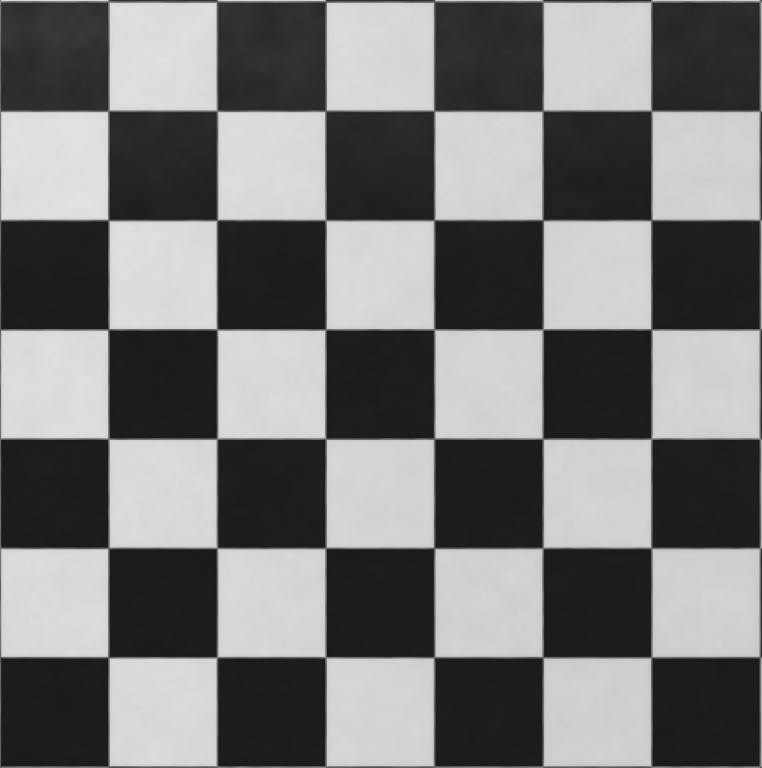
Write a Shadertoy shader that draws this pattern.

```glsl
float hash(vec2 p) {
    return fract(sin(dot(p, vec2(127.1, 311.7))) * 43758.5453);
}

float valueNoise(vec2 p) {
    vec2 i = floor(p), f = fract(p);
    f = f * f * (3.0 - 2.0 * f);
    return mix(mix(hash(i), hash(i + vec2(1, 0)), f.x),
               mix(hash(i + vec2(0, 1)), hash(i + vec2(1, 1)), f.x), f.y);
}

float fbm(vec2 p) {
    float sum = 0.0, amplitude = 0.5;
    for (int i = 0; i < 4; i++) {
        sum += amplitude * valueNoise(p);
        p = p * 2.03 + 17.3;
        amplitude *= 0.5;
    }
    return sum;
}

void mainImage(out vec4 fragColor, in vec2 fragCoord) {
    vec2 uv = fragCoord / iResolution.xy;

    // Seven by seven tiles, with a sliver of grout around the border
    vec2 grid = (uv - vec2(0.0004, 0.0013)) / vec2(0.1425, 0.1423);
    vec2 tile = floor(grid);
    vec2 local = fract(grid);
    vec2 edge = min(local, 1.0 - local);
    vec2 pixel = 7.03 / iResolution.xy;

    // Antialiased checker: 0 is dark, 1 is light
    float parity = mod(tile.x + tile.y, 2.0) * 2.0 - 1.0;
    vec2 inside = clamp(edge / (0.5 * pixel), 0.0, 1.0);
    float checker = 0.5 + 0.5 * parity * inside.x * inside.y;

    // Each tile gets its own patch of mottling and a slight tone shift
    float seed = hash(tile + 3.0);
    float mottle = fbm(grid * 4.0 + seed * 40.0) - 0.47;
    float grain = fbm(grid * 16.0 + seed * 70.0) - 0.47;

    // Light falls from the upper left; the dark glaze catches it in the top row
    float light = 0.865 - 0.045 * smoothstep(0.1, 0.8, uv.x) + 0.025 * (uv.y - 0.5)
                + 0.012 * (seed - 0.5) + 0.035 * mottle + 0.02 * grain;
    float sheen = smoothstep(0.62, 1.0, uv.y) * (1.0 - 0.45 * uv.x);
    float dark = 0.113 + 0.095 * sheen + (0.015 + 0.07 * sheen) * mottle
               + 0.012 * grain + 0.006 * (seed - 0.5);
    float shade = mix(dark, light, checker);

    // Soft shadow hugging the joints, then the thin grey grout itself
    float nearest = min(edge.x, edge.y);
    shade *= 1.0 - 0.08 * exp(-nearest * 55.0);
    vec2 cover = clamp((0.008 - edge) / pixel + 0.5, 0.0, 1.0);
    float grout = 0.42 + 0.12 * (valueNoise(grid * 9.0) - 0.5);
    shade = mix(shade, grout, max(cover.x, cover.y) * 0.9);

    fragColor = vec4(vec3(shade), 1.0);
}
```
